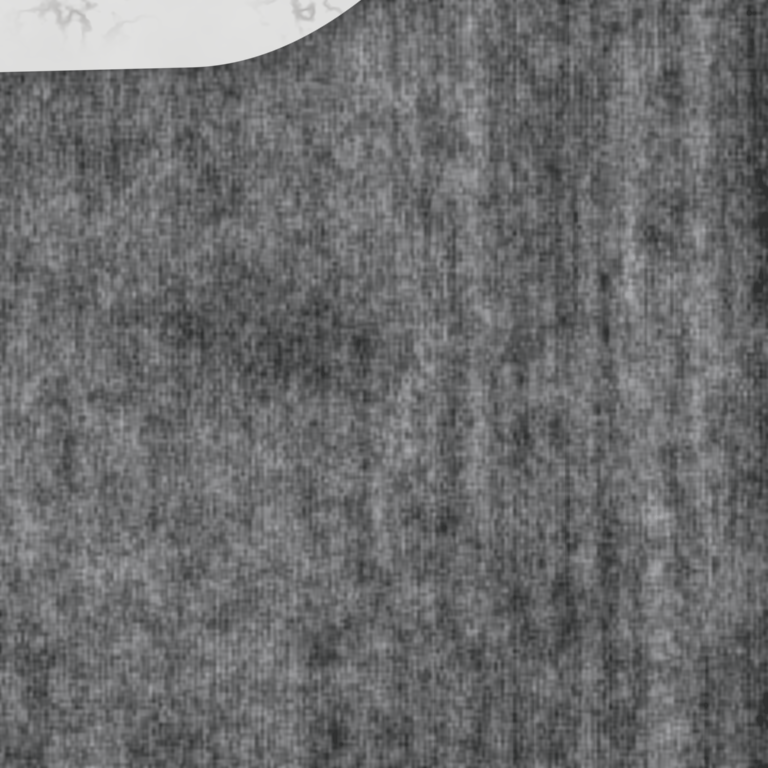
Write a WebGL 1 fragment shader that draws this texture.

```glsl
precision highp float;
// A worn, vertically streaked grey woven rug under the rounded corner of a pale marble table.
uniform vec2 u_resolution;

const vec3 RUG_DARK = vec3(0.185, 0.190, 0.190);
const vec3 RUG_MID = vec3(0.418, 0.420, 0.424);
const vec3 RUG_LIGHT = vec3(0.660, 0.662, 0.672);
const vec3 MARBLE = vec3(0.875, 0.875, 0.872);
const vec3 VEIN = vec3(0.66, 0.655, 0.65);

const float PATCH_AMOUNT = 0.15;
const float BLOTCH_AMOUNT = 0.14;
const float STREAK_AMOUNT = 0.17;
const float GRAIN_AMOUNT = 0.15;
const float DASH_AMOUNT = 0.11;
const float RIB_AMOUNT = 0.022;
const float RIB_COUNT = 128.0;

float hash(vec2 p) {
  return fract(sin(dot(p, vec2(127.1, 311.7))) * 43758.5453);
}

// Value noise centred on zero, from -0.5 to 0.5.
float noise(vec2 p) {
  vec2 cell = floor(p);
  vec2 f = fract(p);
  f = f * f * (3.0 - 2.0 * f);
  float low = mix(hash(cell), hash(cell + vec2(1.0, 0.0)), f.x);
  float high = mix(hash(cell + vec2(0.0, 1.0)), hash(cell + vec2(1.0, 1.0)), f.x);
  return mix(low, high, f.y) - 0.5;
}

float fbm(vec2 p) {
  float sum = 0.0;
  float weight = 0.6;
  for (int i = 0; i < 4; i++) {
    sum += weight * noise(p);
    p = p * 2.03 + 17.3;
    weight *= 0.55;
  }
  return sum;
}

float softSpot(vec2 p, vec2 centre, vec2 radius) {
  vec2 d = (p - centre) / radius;
  return exp(-dot(d, d));
}

// Signed distance to the table edge, positive on the table.
float tableDistance(vec2 p) {
  float bend = max(p.x - 0.25, 0.0);
  float edge = 0.906 + 0.025 * p.x + 1.7 * bend * bend;
  float slope = 0.025 + 3.4 * bend;
  return (p.y - edge) / sqrt(1.0 + slope * slope);
}

float rugTone(vec2 p) {
  float rightSide = smoothstep(0.3, 0.8, p.x);

  // Worn areas, from broad to small
  float tone = PATCH_AMOUNT * fbm(p * vec2(4.0, 5.0) + 3.7);
  tone += BLOTCH_AMOUNT * noise(p * vec2(34.0, 27.0) + 8.1) * 0.7;
  tone += BLOTCH_AMOUNT * noise(p * vec2(75.0, 58.0) + 31.0) * 0.7;
  tone -= 0.085 * softSpot(p, vec2(0.38, 0.56), vec2(0.21, 0.065));
  tone -= 0.060 * softSpot(p, vec2(0.74, 0.85), vec2(0.05, 0.16));
  tone += 0.055 * softSpot(p, vec2(0.08, 0.36), vec2(0.16, 0.22));

  // Long vertical streaks, stronger to the right
  float streak = noise(p * vec2(34.0, 2.5) + 5.0) + 0.7 * noise(p * vec2(95.0, 7.0) + 12.0);
  tone += STREAK_AMOUNT * mix(0.45, 0.95, rightSide) * streak;
  float crease = smoothstep(0.24, 0.42, noise(p * vec2(88.0, 3.0) + 41.0));
  tone -= 0.065 * crease * rightSide;

  // Yarn grain, cross dashes and ribs
  tone += GRAIN_AMOUNT * noise(p * vec2(200.0, 125.0) + 2.0);
  tone += DASH_AMOUNT * noise(p * vec2(85.0, 230.0) + 19.0);
  tone += DASH_AMOUNT * noise(p * vec2(240.0, 60.0) + 57.0);
  float ribFade = 0.65 + noise(p * 9.0 + 23.0);
  tone += RIB_AMOUNT * ribFade * sin(6.28318 * RIB_COUNT * p.x);

  // Shade at the right border
  return tone - 0.10 * smoothstep(0.95, 1.0, p.x);
}

vec3 rugColor(float tone) {
  vec3 dark = mix(RUG_MID, RUG_DARK, clamp(-tone / 0.235, 0.0, 1.0));
  return mix(dark, RUG_LIGHT, clamp(tone / 0.24, 0.0, 1.0));
}

vec3 marbleColor(vec2 p) {
  float warp = fbm(p * 22.0 + 6.0);
  float line = 1.0 - smoothstep(0.0, 0.16, abs(warp + 0.3 * noise(p * 60.0)));
  float zone = softSpot(p, vec2(0.10, 0.985), vec2(0.06, 0.03));
  zone += softSpot(p, vec2(0.40, 0.985), vec2(0.05, 0.03));
  vec3 base = MARBLE + 0.02 * fbm(p * 12.0);
  return mix(base, VEIN, 0.7 * line * zone);
}

void main() {
  vec2 p = gl_FragCoord.xy / u_resolution;
  float pixel = 1.0 / min(u_resolution.x, u_resolution.y);
  float table = tableDistance(p);

  vec3 rug = rugColor(rugTone(p));
  rug *= 1.0 - 0.22 * exp(-max(-table, 0.0) / 0.012);
  float cover = smoothstep(-pixel, pixel, table);
  gl_FragColor = vec4(mix(rug, marbleColor(p), cover), 1.0);
}
```
